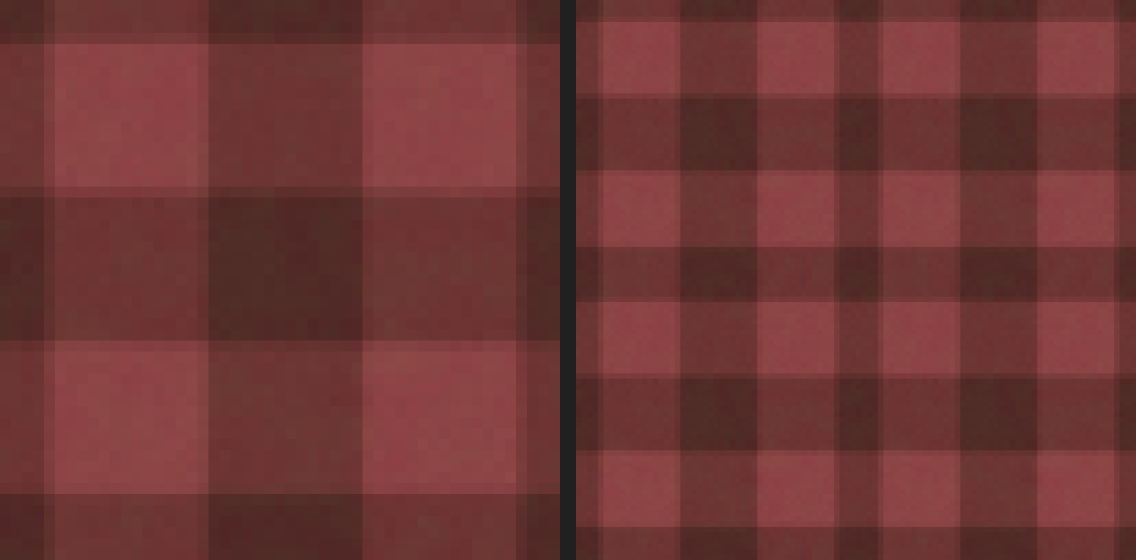
Left, the tile; right, the same tile 2 across and 2 down.
Give the GLSL for this pattern, as a Shadertoy shader.

```glsl
const float CELLS = 51.0;

float hash(vec2 p) {
    vec3 q = fract(p.xyx * vec3(0.1031, 0.1030, 0.0973));
    q += dot(q, q.yzx + 33.33);
    return fract((q.x + q.y) * q.z);
}

// Value noise whose lattice wraps after the given number of steps
float wrappedNoise(vec2 p, float period) {
    vec2 i = floor(p);
    vec2 f = p - i;
    f = f * f * (3.0 - 2.0 * f);
    vec2 a = mod(i, period);
    vec2 b = mod(i + 1.0, period);
    return mix(mix(hash(a), hash(vec2(b.x, a.y)), f.x),
               mix(hash(vec2(a.x, b.y)), hash(b), f.x), f.y);
}

// Two light bands, mirrored about the centre of a dark one
float lightBands(float x, float centre, float inner, float outer) {
    float d = abs(fract(x - centre + 0.5) - 0.5);
    float soft = 0.017;
    return smoothstep(inner - soft, inner + soft, d)
         * (1.0 - smoothstep(outer - soft, outer + soft, d));
}

vec3 gingham(vec2 uv) {
    // Every thread block takes the colour at its centre
    vec2 cell = mod(floor(uv * CELLS), CELLS);
    vec2 p = (cell + 0.5) / CELLS;

    // Warp and weft add up to three shades
    float warp = lightBands(p.x, 0.5085, 0.140, 0.4206);
    float weft = lightBands(p.y, 0.522, 0.135, 0.4036);
    float shade = warp + weft;
    vec3 color = mix(vec3(0.318, 0.165, 0.152), vec3(0.425, 0.209, 0.200), min(shade, 1.0));
    color = mix(color, vec3(0.550, 0.269, 0.270), max(shade - 1.0, 0.0));

    // Blotchy red dye and faint brightness wear
    float blotch = wrappedNoise(p * 17.0, 17.0) - 0.5;
    float grain = hash(cell + 71.0) - 0.5;
    float red = 0.65 * blotch + 0.4 * grain;
    color += red * vec3(0.004, -0.036, -0.008);
    return color * (1.0 + 0.03 * (hash(cell + 137.0) - 0.5));
}

void mainImage(out vec4 fragColor, in vec2 fragCoord) {
    // Four samples per pixel smooth the block edges
    vec3 sum = vec3(0.0);
    for (int k = 0; k < 4; k++) {
        vec2 offset = vec2(k % 2, k / 2) * 0.5 - 0.25;
        sum += gingham((fragCoord + offset) / iResolution.xy);
    }
    fragColor = vec4(sum / 4.0, 1.0);
}
```
